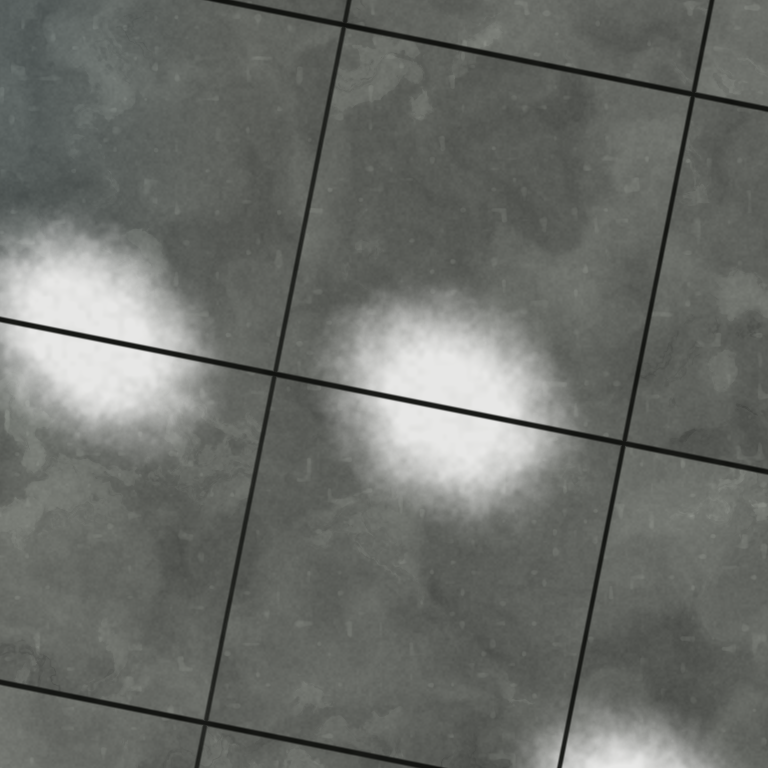
Write a WebGL 1 fragment shader that draws this texture.

```glsl
precision highp float;
// Tilted grey stone floor tiles with dark joints and soft reflections of lamps.
uniform vec2 u_resolution;

float hash(vec2 p) {
  vec3 q = fract(vec3(p.xyx) * 0.1031);
  q += dot(q, q.yzx + 33.33);
  return fract((q.x + q.y) * q.z);
}

float noise(vec2 p) {
  vec2 i = floor(p), f = fract(p);
  f = f * f * (3.0 - 2.0 * f);
  return mix(mix(hash(i), hash(i + vec2(1.0, 0.0)), f.x),
             mix(hash(i + vec2(0.0, 1.0)), hash(i + vec2(1.0)), f.x), f.y);
}

float fbm(vec2 p) {
  float sum = 0.0, amp = 0.5;
  for (int i = 0; i < 6; i++) {
    sum += amp * noise(p);
    p = mat2(1.6, 1.2, -1.2, 1.6) * p + 7.3;
    amp *= 0.52;
  }
  return sum;
}

// Stone surface: clouds, pale crusts, sparse dark veins and fine grain
vec3 stone(vec2 p) {
  vec2 warp = vec2(fbm(p * 9.0), fbm(p * 9.0 + 31.7)) - 0.5;
  float cloud = fbm(p * 6.0 + warp * 1.2);
  float crust = fbm(p * 15.0 + warp * 4.0 + 17.0);
  float vein = abs(fbm(p * 5.0 + warp * 2.0 + 53.0) - 0.5);
  float grain = noise(p * 190.0) + noise(p * 330.0) - 1.0;
  float tone = 0.375 + 0.18 * (cloud - 0.5) + 0.10 * (crust - 0.5) + 0.022 * grain;
  tone += 0.035 * smoothstep(0.58, 0.66, crust) * smoothstep(0.45, 0.62, noise(p * 7.0 + 5.0));
  tone -= 0.035 * (1.0 - smoothstep(0.0, 0.035, vein)) * smoothstep(0.5, 0.75, noise(p * 4.0 + 91.0));
  tone += 0.05 * smoothstep(0.83, 0.97, noise(p * 75.0 + 11.0));
  return tone * vec3(1.0, 1.025, 0.975);
}

// Blurred oval reflection, longer toward the lower right
float glare(vec2 p, vec2 center, vec2 radius) {
  vec2 d = mat2(0.8, 0.6, -0.6, 0.8) * (p - center);
  float ripple = 0.22 * (fbm(p * 34.0) - 0.5) + 0.07 * (noise(p * 120.0) - 0.5);
  float falloff = 1.0 - smoothstep(0.4, 1.25, length(d / radius) + ripple);
  return falloff * (0.95 + 0.1 * noise(p * 95.0));
}

void main() {
  vec2 uv = gl_FragCoord.xy / u_resolution;
  float pixel = 1.0 / min(u_resolution.x, u_resolution.y);

  // Square grid turned clockwise, with one corner near the middle
  float side = 0.4634;
  vec2 rel = uv - vec2(0.358, 0.513);
  vec2 grid = vec2(dot(rel, vec2(0.981, -0.195)), dot(rel, vec2(0.195, 0.981))) / side;
  vec2 tile = floor(grid);

  // Each tile shows its own part of the stone
  vec2 shift = 9.0 * vec2(hash(tile + 20.0), hash(tile + 47.0));
  vec3 color = stone(uv + 3.0 + shift);
  color += 0.012 * (hash(tile + 73.0) - 0.5);

  // Cool shade at the left and broad uneven light
  color += vec3(-0.04, -0.022, -0.008) * (1.0 - smoothstep(0.0, 0.35, uv.x)) * smoothstep(0.3, 0.9, uv.y);
  color += 0.04 * (noise(uv * 3.5 + 8.0) - 0.5);

  // Lamps reflected by the polish
  float shine = glare(uv, vec2(0.115, 0.562), vec2(0.178, 0.125));
  shine = max(shine, glare(uv, vec2(0.583, 0.472), vec2(0.165, 0.132)));
  shine = max(shine, glare(uv, vec2(0.835, -0.065), vec2(0.165, 0.125)));
  color = mix(color, vec3(0.905, 0.905, 0.9), clamp(shine, 0.0, 1.0));

  // Joints, a little thinner on the upright lines
  vec2 dist = abs(fract(grid + 0.5) - 0.5) * side;
  vec2 halfWidth = vec2(0.0029, 0.0034);
  float soft = 0.0009 + 0.7 * pixel;
  vec2 joint = 1.0 - smoothstep(halfWidth - soft, halfWidth + soft, dist);
  joint.x *= mix(0.82, 0.96, smoothstep(0.3, 0.75, uv.x));
  vec3 jointColor = vec3(0.05, 0.055, 0.045) + 0.03 * noise(uv * 60.0);
  color = mix(color, jointColor, 0.97 * max(joint.x, joint.y));

  gl_FragColor = vec4(color, 1.0);
}
```
